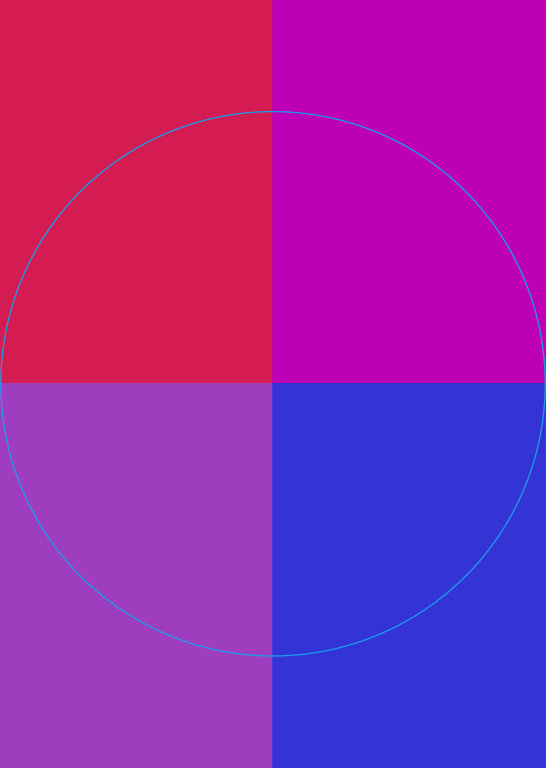
Write a WebGL 2 fragment shader that draws this background.

```glsl
#version 300 es
precision highp float;
// Four flat colour quadrants crossed by one thin cyan ring that spans the width.

uniform vec2 u_resolution;
out vec4 fragColor;

const vec3 CRIMSON = vec3(0.83, 0.11, 0.32);
const vec3 MAGENTA = vec3(0.74, 0.00, 0.71);
const vec3 VIOLET = vec3(0.62, 0.24, 0.74);
const vec3 BLUE = vec3(0.20, 0.20, 0.84);
const vec3 CYAN = vec3(0.10, 0.61, 0.92);

// Antialiased step: 0 below the edge, 1 above it
float softStep(float signedDist, float blur) {
    return clamp(signedDist / blur + 0.5, 0.0, 1.0);
}

// Blend of four colours around a crossing point
vec3 quadrants(vec2 p, vec2 crossing, float blur) {
    float right = softStep(p.x - crossing.x, blur);
    float upper = softStep(p.y - crossing.y, blur);
    vec3 lowerRow = mix(VIOLET, BLUE, right);
    vec3 upperRow = mix(CRIMSON, MAGENTA, right);
    return mix(lowerRow, upperRow, upper);
}

// Coverage of a circular outline
float ring(vec2 p, vec2 center, float radius, float width, float blur) {
    float outlineDist = abs(length(p - center) - radius);
    return softStep(0.5 * width - outlineDist, blur);
}

void main() {
    // Centred coordinates, one unit per canvas width
    float pixel = 1.0 / u_resolution.x;
    vec2 p = (gl_FragCoord.xy - 0.5 * u_resolution) * pixel;

    vec3 color = quadrants(p, vec2(-0.0014, 0.0018), pixel);
    float line = ring(p, vec2(0.0, 0.0004), 0.4985, 0.0024, pixel);
    color = mix(color, CYAN, line);

    fragColor = vec4(color, 1.0);
}
```
